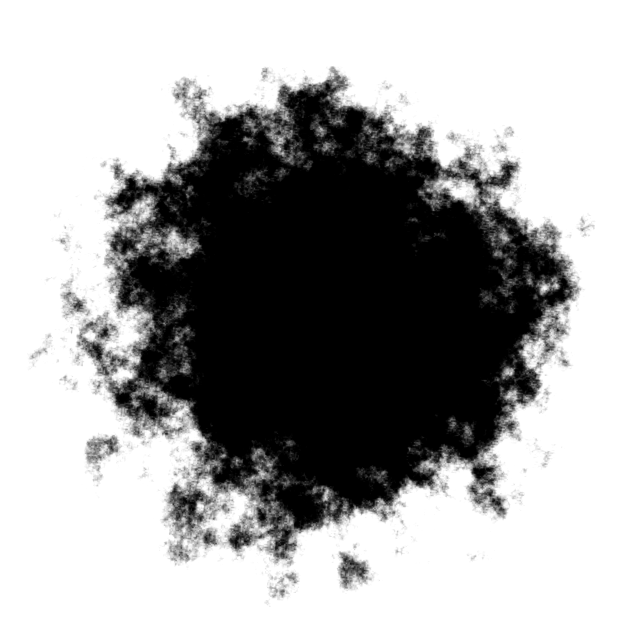
Give the GLSL for this background, as a Shadertoy shader.

```glsl
// A ragged black ink blot with a grainy, cloudy fringe on white paper.

float hash(vec2 p) {
    return fract(sin(dot(p, vec2(127.1, 311.7))) * 43758.5453);
}

float valueNoise(vec2 p) {
    vec2 cell = floor(p);
    vec2 f = fract(p);
    f = f * f * (3.0 - 2.0 * f);
    float bottom = mix(hash(cell), hash(cell + vec2(1.0, 0.0)), f.x);
    float top = mix(hash(cell + vec2(0.0, 1.0)), hash(cell + 1.0), f.x);
    return mix(bottom, top, f.y);
}

// Rough fractal noise: strong fine octaves give the dry-brush grain
float grain(vec2 p) {
    float sum = 0.0, total = 0.0, amplitude = 1.0;
    for (int i = 0; i < 6; i++) {
        sum += amplitude * valueNoise(p);
        total += amplitude;
        amplitude *= 0.71;
        p = mat2(1.6, 1.2, -1.2, 1.6) * p + 17.3;
    }
    return sum / total;
}

// Soft bulges and notches around the rim: centre, then signed strength
const vec3 LOBES[16] = vec3[16](
    vec3(0.488, 0.850, 0.050), vec3(0.365, 0.810, 0.050),
    vec3(0.765, 0.735, 0.085), vec3(0.638, 0.800, -0.015),
    vec3(0.185, 0.655, 0.045), vec3(0.210, 0.545, -0.035),
    vec3(0.120, 0.505, 0.050), vec3(0.105, 0.622, 0.050),
    vec3(0.573, 0.178, -0.030), vec3(0.550, 0.112, 0.080),
    vec3(0.850, 0.583, 0.030), vec3(0.740, 0.280, 0.050),
    vec3(0.870, 0.395, 0.055), vec3(0.749, 0.147, 0.045),
    vec3(0.326, 0.200, 0.040), vec3(0.235, 0.360, 0.040));

float rimOffset(vec2 uv) {
    float offset = 0.0;
    for (int i = 0; i < 16; i++) {
        vec2 d = uv - LOBES[i].xy;
        offset += LOBES[i].z * exp(-dot(d, d) / 0.0026);
    }
    return offset;
}

void mainImage(out vec4 fragColor, in vec2 fragCoord) {
    vec2 uv = fragCoord / iResolution.xy;

    // Signed depth inside the blot, roughened by the grain
    float depth = 0.315 - length(uv - vec2(0.500, 0.487));
    depth += rimOffset(uv) + 0.39 * (grain(uv * 14.0) - 0.5);

    float ink = smoothstep(-0.054, 0.054, depth);
    fragColor = vec4(vec3(1.0 - ink), 1.0);
}
```
